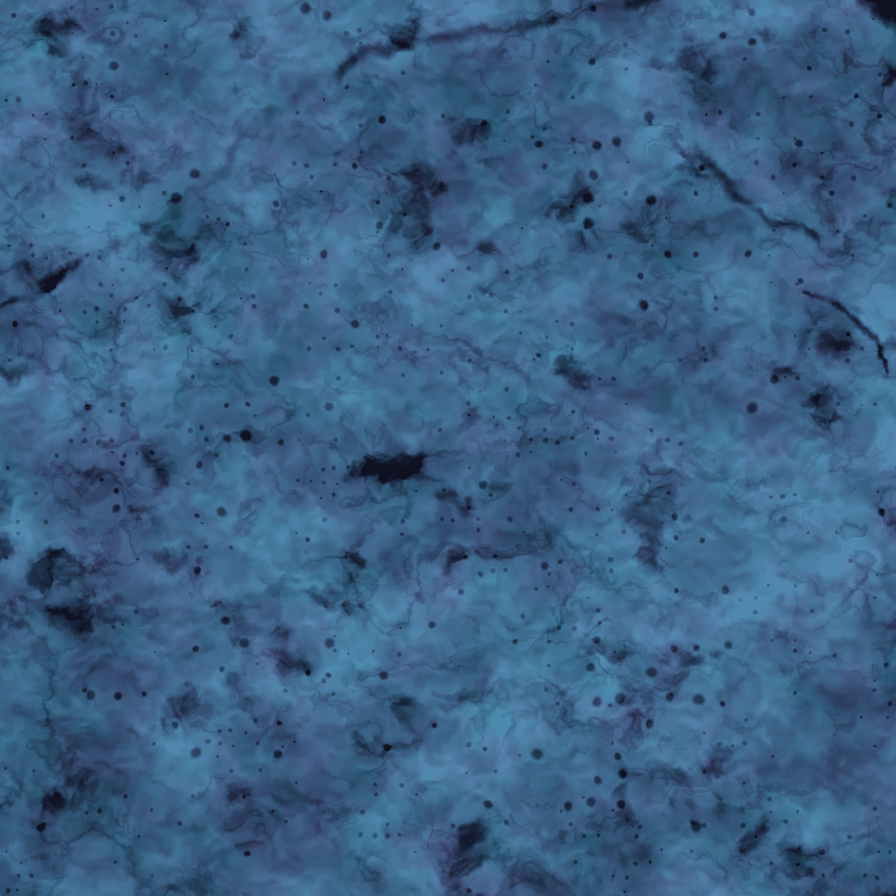
Give the GLSL for this texture, as a WebGL 1 fragment shader.

```glsl
precision highp float;
// Weathered blue stone: cloudy mottling, fine wrinkles, smudges, pits and cracks.
uniform vec2 u_resolution;

const vec3 SHADOW_BLUE = vec3(0.055, 0.065, 0.135);
const vec3 MID_BLUE = vec3(0.200, 0.320, 0.460);
const vec3 LIGHT_BLUE = vec3(0.305, 0.500, 0.655);
const vec3 PURPLE_SHIFT = vec3(0.10, -0.07, 0.00);
const float MID_TONE = 0.58;

float hash(vec2 p) {
  return fract(sin(dot(p, vec2(127.1, 311.7))) * 43758.5453);
}

vec2 hash2(vec2 p) {
  return vec2(hash(p), hash(p + 37.3));
}

float noise(vec2 p) {
  vec2 cell = floor(p);
  vec2 f = fract(p);
  f = f * f * (3.0 - 2.0 * f);
  float low = mix(hash(cell), hash(cell + vec2(1.0, 0.0)), f.x);
  float high = mix(hash(cell + vec2(0.0, 1.0)), hash(cell + 1.0), f.x);
  return mix(low, high, f.y);
}

// Layered noise, turned at each octave to hide the lattice.
float fbm(vec2 p, float gain) {
  float sum = 0.0;
  float total = 0.0;
  float weight = 1.0;
  for (int i = 0; i < 5; i++) {
    sum += weight * noise(p);
    total += weight;
    weight *= gain;
    p = mat2(1.6, 1.2, -1.2, 1.6) * p + 17.3;
  }
  return sum / total;
}

// Thin broken lines along the middle level of a noise field.
float wrinkles(vec2 p, float scale, float width) {
  float level = abs(fbm(p * scale, 0.55) - 0.5);
  float presence = smoothstep(0.40, 0.70, noise(p * scale * 0.8 + 51.0));
  return (1.0 - smoothstep(0.0, width, level)) * presence;
}

// Small round holes, at most one per grid cell.
float pits(vec2 p, float scale, float density) {
  vec2 q = p * scale;
  vec2 cell = floor(q);
  vec2 center = 0.3 + 0.4 * hash2(cell + 5.0);
  float radius = mix(0.10, 0.24, hash(cell + 19.0));
  float chance = density * 2.0 * smoothstep(0.25, 0.75, noise(cell * 0.23));
  float present = step(hash(cell + 71.0), chance);
  float d = length(fract(q) - center);
  return present * (1.0 - smoothstep(radius * 0.45, radius * 1.25, d));
}

// Bowed, tapering line from a to b.
float crack(vec2 p, vec2 a, vec2 b, float bow, float width) {
  vec2 along = b - a;
  float h = clamp(dot(p - a, along) / dot(along, along), 0.0, 1.0);
  vec2 side = normalize(vec2(-along.y, along.x));
  float arch = 4.0 * h * (1.0 - h);
  float d = length(p - a - along * h - side * bow * arch);
  return 1.0 - smoothstep(0.0, width * (0.65 + 0.35 * arch), d);
}

float cracks(vec2 p) {
  float left = crack(p, vec2(-0.02, 0.64), vec2(0.24, 0.80), -0.006, 0.008);
  float middle = crack(p, vec2(0.24, 0.80), vec2(0.46, 0.95), 0.025, 0.014);
  float top = crack(p, vec2(0.46, 0.95), vec2(0.75, 1.01), -0.006, 0.013);
  float right = crack(p, vec2(0.77, 0.84), vec2(0.86, 0.75), -0.004, 0.014);
  float tail = crack(p, vec2(0.86, 0.75), vec2(0.94, 0.72), 0.004, 0.010);
  float edge = crack(p, vec2(0.90, 0.67), vec2(0.99, 0.59), 0.016, 0.007);
  return max(max(max(left, middle), top), max(max(right, tail), edge));
}

vec3 stoneColor(float tone) {
  vec3 dark = mix(SHADOW_BLUE, MID_BLUE, clamp(tone / MID_TONE, 0.0, 1.0));
  return mix(dark, LIGHT_BLUE, clamp((tone - MID_TONE) / (1.0 - MID_TONE), 0.0, 1.15));
}

void main() {
  vec2 p = gl_FragCoord.xy / u_resolution;
  vec2 wobble = vec2(fbm(p * 24.0, 0.6), fbm(p * 24.0 + 83.0, 0.6)) - 0.5;
  vec2 q = (p + 0.035 * wobble) * vec2(0.9, 1.1);

  // Cloudy ground
  float tone = 0.775 + 1.05 * (fbm(q * 11.0 + 3.0, 0.65) - 0.5);
  tone += 0.22 * (noise(q * 95.0) - 0.5);

  // Wrinkles and ragged smudges, denser near the top
  tone -= 0.20 * wrinkles(q, 13.0, 0.05);
  tone -= 0.15 * wrinkles(q + 9.0, 30.0, 0.07);
  float smudge = fbm(q * 17.0 + 29.0, 0.55) + 0.04 * smoothstep(0.80, 1.0, p.y);
  tone -= 0.62 * smoothstep(0.60, 0.83, smudge);

  // Pits and cracks
  vec2 ragged = p + 0.008 * wobble;
  tone -= 0.52 * pits(ragged, 34.0, 0.09);
  tone -= 0.36 * pits(ragged + 4.0, 68.0, 0.10);
  float broken = mix(0.25, 1.0, smoothstep(0.25, 0.60, noise(p * 28.0 + 61.0)));
  tone -= 0.55 * broken * cracks(p + 0.03 * wobble);

  // Black corner at the upper right
  tone -= smoothstep(1.945, 1.985, p.x + p.y + 0.05 * wobble.x);

  // Drift between teal and purple
  float drift = fbm(p * 20.0 + 140.0, 0.65) - 0.5;
  vec3 color = stoneColor(max(tone, 0.0));
  color += PURPLE_SHIFT * drift * smoothstep(0.0, 0.4, tone);
  gl_FragColor = vec4(color, 1.0);
}
```
